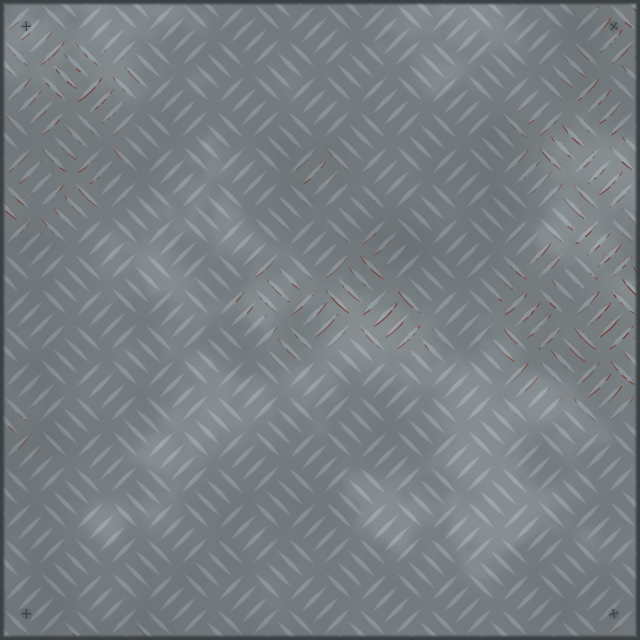
Reproduce this texture procedurally as a WebGL 2 fragment shader.

```glsl
#version 300 es
precision highp float;
// Steel tread plate: a 9 by 9 basket weave of four-bar groups, leaning both ways,
// each bar a lens-shaped distance field. Layered noise clouds the metal and
// rusts bar edges in patches; a dark rim and four corner screws finish it.

#define REPEATS 9.0
#define BAR_HALF_LENGTH 0.272
#define BAR_HALF_WIDTH 0.037
#define BAR_SPACING 0.226
#define CLOUD_SCALE 7.0
#define CLOUD_AMOUNT 0.20
#define RUST_SCALE 5.0
#define RUST_WIDTH 0.010
#define RIM_WIDTH 0.010
#define SCREW_INSET 0.041
#define SCREW_RADIUS 0.0085

uniform vec2 u_resolution;
out vec4 fragColor;

const vec3 STEEL = vec3(0.452, 0.482, 0.505);
const vec3 BAR = vec3(0.535, 0.575, 0.597);
const vec3 RUST = vec3(0.47, 0.23, 0.19);
const vec3 WARM_STEEL = vec3(0.465, 0.488, 0.488);
const vec3 RIM = vec3(0.235, 0.255, 0.265);
const vec3 SCREW_SLOT = vec3(0.22, 0.24, 0.26);

float hash(vec2 p) {
  return fract(sin(dot(p, vec2(127.1, 311.7))) * 43758.5453);
}

float noise(vec2 p) {
  vec2 i = floor(p), f = fract(p);
  f = f * f * (3.0 - 2.0 * f);
  return mix(mix(hash(i), hash(i + vec2(1, 0)), f.x),
             mix(hash(i + vec2(0, 1)), hash(i + vec2(1, 1)), f.x), f.y);
}

float fbm(vec2 p) {
  float sum = 0.0, weight = 0.533;
  for (int i = 0; i < 4; i++) {
    sum += weight * noise(p);
    p = mat2(1.6, 1.2, -1.2, 1.6) * p + 7.3;
    weight *= 0.5;
  }
  return sum;
}

// Nearest bar of a rising group: x = distance, y = offset across, z = position along.
vec3 barGroup(vec2 q) {
  float along = (q.x + q.y) * 0.70711;
  float across = (q.x - q.y) * 0.70711;
  float slot = clamp(floor(across / BAR_SPACING) + 0.5, -1.5, 1.5);
  float offset = across - slot * BAR_SPACING;
  float t = along / BAR_HALF_LENGTH;
  return vec3(abs(offset) - BAR_HALF_WIDTH * (1.0 - t * t), offset, t);
}

void main() {
  vec2 uv = gl_FragCoord.xy / u_resolution;
  float pixel = 1.0 / min(u_resolution.x, u_resolution.y);
  float cellPixel = pixel * REPEATS;

  // Rising groups sit at cell centres, falling ones at cell corners.
  vec2 cell = uv * REPEATS;
  vec3 rising = barGroup(fract(cell) - 0.5);
  vec3 falling = barGroup((fract(cell + 0.5) - 0.5) * vec2(-1, 1));
  vec3 bar = rising.x < falling.x ? rising : falling;

  // Clouded steel, warmer where it rusts.
  float cloud = fbm(uv * CLOUD_SCALE + 3.7);
  float rustPatch = smoothstep(0.48, 0.70, fbm(uv * RUST_SCALE + 21.4));
  vec3 color = mix(STEEL, WARM_STEEL, rustPatch * 0.7);

  // Raised bars, fading at the tips and lit from above.
  float cover = 1.0 - smoothstep(-0.012 - cellPixel * 0.5, cellPixel * 0.5, bar.x);
  float tipFade = 1.0 - 0.45 * bar.z * bar.z;
  vec3 barColor = BAR * (1.0 - 0.6 * bar.y);
  color = mix(color, barColor, cover * clamp(tipFade, 0.0, 1.0));
  color *= 1.0 + CLOUD_AMOUNT * (cloud - 0.5);
  color += 0.045 * smoothstep(0.56, 0.78, cloud);

  // Broken rust lines, strongest on the lower edge of a bar.
  float edge = 1.0 - smoothstep(RUST_WIDTH - cellPixel * 0.5,
                                RUST_WIDTH + cellPixel * 0.5, abs(bar.x + 0.004));
  float flakes = smoothstep(0.35, 0.60, noise(uv * 120.0));
  float side = mix(0.25, 1.0, smoothstep(-0.01, 0.01, bar.y));
  float withinBar = 1.0 - smoothstep(0.75, 1.0, abs(bar.z));
  color = mix(color, RUST, edge * flakes * side * withinBar * rustPatch * 0.9);

  // Cross-head screws, each turned differently.
  vec2 fromEdge = 0.5 - abs(uv - 0.5);
  vec2 s = fromEdge - SCREW_INSET;
  float turn = 0.7 * hash(step(0.5, uv) + 4.0);
  s = abs(mat2(cos(turn), sin(turn), -sin(turn), cos(turn)) * s);
  float head = 1.0 - smoothstep(-pixel, pixel, length(s) - SCREW_RADIUS);
  float slotDist = max(min(s.x, s.y) - 0.0010, max(s.x, s.y) - 0.0073);
  float slotMask = 1.0 - smoothstep(-pixel * 0.5, pixel * 0.5, slotDist);
  color *= 1.0 - 0.10 * head;
  color = mix(color, SCREW_SLOT, slotMask * 0.85);

  // Dark rim.
  float rim = 1.0 - smoothstep(RIM_WIDTH * 0.25, RIM_WIDTH, min(fromEdge.x, fromEdge.y));
  fragColor = vec4(mix(color, RIM, rim), 1.0);
}
```
